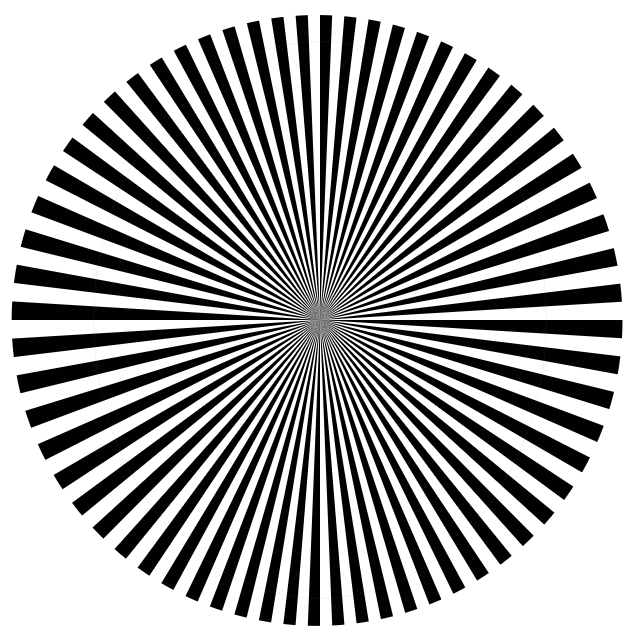
Give the GLSL for this pattern, as a Shadertoy shader.

```glsl
const float TAU = 6.2831853;
const float SPOKES = 64.0;
const float STRETCH = 1.23;                    // fan height over fan width
const float DISC_RADIUS = 0.4772;
const vec2 DISC_CENTER = vec2(-0.0046, -0.0007);
const float RING_RADIUS = 0.435;
const float RING_WIDTH = 0.0013;
const vec3 PAPER = vec3(1.0);
const vec3 INK = vec3(0.003);
const vec3 RING_GRAY = vec3(0.5);

// Integral of a square wave that is one over the first half of each period
float squareIntegral(float u) {
    return 0.5 * floor(u) + min(fract(u), 0.5);
}

// Square wave averaged over a footprint of the given width
float filteredSquare(float u, float width) {
    float w = max(width, 1e-3);
    return (squareIntegral(u + 0.5 * w) - squareIntegral(u - 0.5 * w)) / w;
}

// Share of paper in a radial fan stretched along y
float fanPaper(vec2 p, float count, float stretch, float pixel) {
    vec2 q = vec2(p.x * stretch, p.y);
    float turn = atan(q.y, q.x) / TAU * count;
    float slope = count / TAU * stretch * length(p) / max(dot(q, q), 1e-7);
    return filteredSquare(turn, slope * pixel);
}

// Coverage of a shape from its signed distance
float fill(float distanceToEdge, float pixel) {
    return clamp(0.5 - distanceToEdge / pixel, 0.0, 1.0);
}

// Signed distance to an upright elliptical line, to first order
float ellipseLine(vec2 p, float radius, float stretch, float width) {
    vec2 q = vec2(p.x * stretch, p.y);
    float len = max(length(q), 1e-5);
    float slope = length(vec2(q.x * stretch, q.y)) / len;
    return abs(len - radius) / max(slope, 1e-3) - 0.5 * width;
}

void mainImage(out vec4 fragColor, in vec2 fragCoord) {
    float pixel = 1.0 / min(iResolution.x, iResolution.y);
    vec2 p = (fragCoord - 0.5 * iResolution.xy) * pixel;

    // Spokes, trimmed by a round disc
    float disc = fill(length(p - DISC_CENTER) - DISC_RADIUS, pixel);
    float ink = disc * (1.0 - fanPaper(p, SPOKES, STRETCH, pixel));
    vec3 color = mix(PAPER, INK, ink);

    // Faint elliptical guide line
    float ring = fill(ellipseLine(p, RING_RADIUS, STRETCH, RING_WIDTH), pixel);
    color = mix(color, RING_GRAY, 0.1 * ring);

    fragColor = vec4(color, 1.0);
}
```
